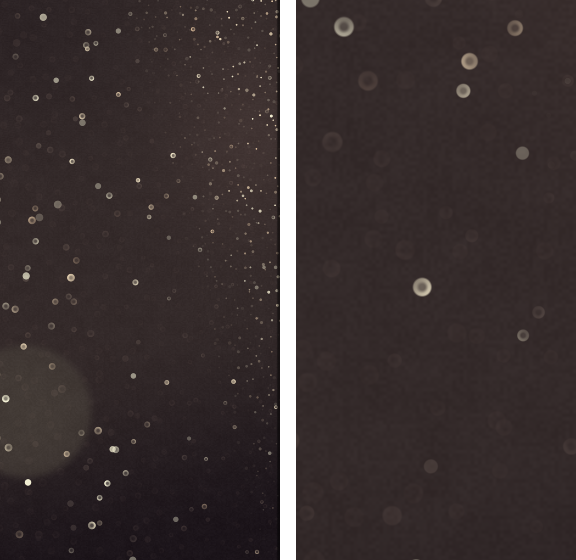
Left: the whole. Right: its middle third, enlarged.
A Shadertoy shader for this background:

```glsl
const vec3 SHADOW = vec3(0.104, 0.077, 0.099);
const vec3 DUSK = vec3(0.201, 0.163, 0.162);
const vec3 GLOW = vec3(0.050, 0.038, 0.033);
const vec3 HAZE = vec3(0.265, 0.234, 0.214);
const vec3 CREAM = vec3(0.97, 0.96, 0.85);
const vec3 AMBER = vec3(0.84, 0.72, 0.59);
const vec3 FAINT_TINT = vec3(0.62, 0.50, 0.46);
const vec2 GLOW_CENTRE = vec2(0.88, 1.52);
const vec2 HAZE_CENTRE = vec2(0.09, 0.53);
const float HAZE_RADIUS = 0.245;
const float BOKEH_CELL = 0.09;
const float DUST_CELL = 0.027;
const float RADIUS_BLURRED = 0.0132;
const float RADIUS_SHARP = 0.0065;
const float RADIUS_DUST = 0.0042;
const float FAINTEST = 0.04;
const float MOTTLE = 0.012;
const float GRAIN = 0.022;

float hash(vec2 p) {
    return fract(sin(dot(p, vec2(127.1, 311.7))) * 43758.5453);
}

float noise(vec2 p) {
    vec2 i = floor(p), f = fract(p);
    f = f * f * (3.0 - 2.0 * f);
    return mix(mix(hash(i), hash(i + vec2(1, 0)), f.x),
               mix(hash(i + vec2(0, 1)), hash(i + vec2(1, 1)), f.x), f.y);
}

// Disc whose hollow core and lopsided rim fade as fill rises
float lensSpot(vec2 offset, float radius, float fill, float angle) {
    float d = length(offset);
    float soft = max(radius * 0.14, 0.55 / iResolution.x);
    float disc = 1.0 - smoothstep(radius - soft, radius + soft, d);
    float rim = smoothstep(0.25, 0.75, d / radius);
    float side = dot(offset, vec2(cos(angle), sin(angle))) / radius;
    float hollow = mix(0.32, 0.88 + 0.3 * side, rim);
    return disc * mix(hollow, 1.0, fill);
}

// Out-of-focus spots, shrinking towards the upper right
vec3 addBokeh(vec3 col, vec2 p, float seed) {
    vec2 home = floor(p / BOKEH_CELL);
    for (int j = -1; j <= 1; j++)
    for (int i = -1; i <= 1; i++) {
        vec2 id = home + vec2(i, j);
        vec2 key = id + seed;
        vec2 centre = (id + vec2(hash(key), hash(key + 17.3))) * BOKEH_CELL;
        float focus = smoothstep(0.1, 1.05, centre.x + 0.12 * (centre.y - 1.0));
        float radius = mix(RADIUS_BLURRED, RADIUS_SHARP, focus);
        radius *= mix(0.75, 1.1, hash(key + 31.7));
        float level = pow(hash(key + 47.9), 7.0);
        float strength = mix(FAINTEST, 1.0, level);
        float fill = smoothstep(0.6, 0.9, hash(key + 59.1));
        vec3 tint = mix(AMBER, CREAM, max(fill, hash(key + 73.3)));
        tint = mix(FAINT_TINT, tint, smoothstep(0.0, 0.3, level));
        float spot = lensSpot(p - centre, radius, fill, 6.2832 * hash(key + 83.9));
        col = mix(col, tint, clamp(spot * strength, 0.0, 1.0));
    }
    return col;
}

// Fine bright dust, gathered along the upper right
vec3 addDust(vec3 col, vec2 p, float seed) {
    vec2 home = floor(p / DUST_CELL);
    for (int j = -1; j <= 1; j++)
    for (int i = -1; i <= 1; i++) {
        vec2 id = home + vec2(i, j);
        vec2 key = id + seed;
        vec2 centre = (id + vec2(hash(key), hash(key + 13.1))) * DUST_CELL;
        float density = smoothstep(0.58, 1.02, centre.x + 0.25 * (centre.y - 1.2));
        float radius = RADIUS_DUST * mix(0.65, 1.5, pow(hash(key + 29.3), 3.0));
        float strength = min(1.2 * density * pow(hash(key + 41.7), 3.2), 1.0);
        float spot = lensSpot(p - centre, radius, 1.0, 0.0);
        col = mix(col, mix(AMBER, CREAM, hash(key + 53.9)), spot * strength);
    }
    return col;
}

vec3 backdrop(vec2 p) {
    float light = smoothstep(-0.08, 0.86, p.y - 0.25 * (p.x - 0.5));
    light -= 0.3 * smoothstep(0.75, 0.0, distance(p, vec2(0.0, 2.0)));
    vec3 col = mix(SHADOW, DUSK, light);
    vec2 g = (p - GLOW_CENTRE) / vec2(0.28, 0.38);
    col += GLOW * exp(-dot(g, g));

    // Large pale disc, brightest towards its middle
    float d = distance(p, HAZE_CENTRE) / HAZE_RADIUS;
    float haze = (1.0 - smoothstep(0.87, 1.06, d)) * mix(0.95, 0.7, d * d);
    return mix(col, HAZE, haze);
}

void mainImage(out vec4 fragColor, in vec2 fragCoord) {
    vec2 p = fragCoord / iResolution.x;
    vec3 col = backdrop(p);

    // Mottling and film grain
    col += MOTTLE * (noise(p * 28.0) - 0.5);
    col += GRAIN * (noise(p * 230.0) - 0.5);

    col = addBokeh(col, p, 3.7);
    col = addBokeh(col, p + 0.041, 101.3);
    col = addDust(col, p, 211.9);

    // Dark strip at the right edge
    col *= 1.0 - 0.5 * smoothstep(0.986, 0.994, p.x);
    fragColor = vec4(col, 1.0);
}
```
